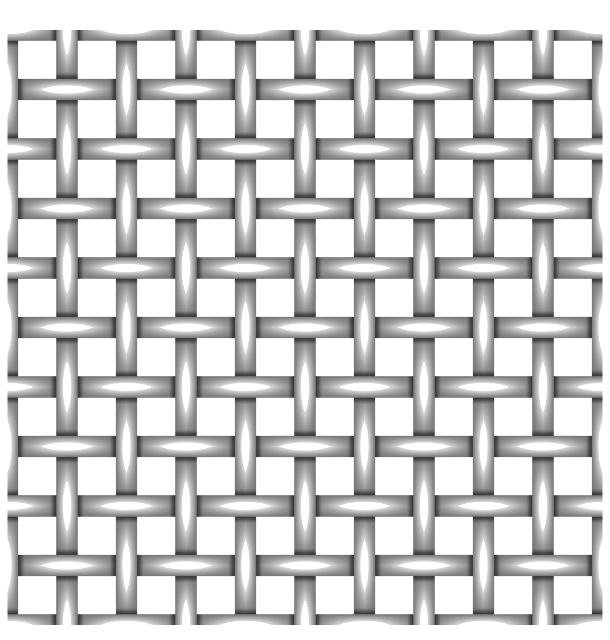
This pattern is drawn by a Shadertoy shader. Its source:

```glsl
const float HALF_WIDTH = 0.18; // wire radius in cells

// Grey of a wire: "along" runs from the top of its arch, "across" from its axis (0) to its rim (1)
float wireShade(float along, float across) {
    float arch = 0.83 + 0.77 * cos(3.14159 * along);
    float light = arch * (1.0 - across);
    float grey = 0.46 + 0.40 * clamp(light, 0.0, 1.0);

    // Contact shadow where the wire dips below its neighbour
    grey *= mix(1.0, 0.45, smoothstep(0.70, 0.82, along));

    // Crisp white highlight on the crest
    float soft = 0.5 * fwidth(light) + 1e-4;
    return mix(grey, 1.0, smoothstep(1.0 - soft, 1.0 + soft, light));
}

// Distance to the nearest arch top; tops are two cells apart
float archDistance(float x, float offset) {
    return abs(mod(x - offset + 1.0, 2.0) - 1.0);
}

void mainImage(out vec4 fragColor, in vec2 fragCoord) {
    // Ten cells each way, set slightly below the middle
    float cell = 0.09297 * iResolution.y;
    vec2 p = (fragCoord - iResolution.xy * vec2(0.5, 0.4883)) / cell + 5.0;
    float aa = 0.5 / cell;

    vec2 id = round(p);
    vec2 d = abs(p - id);

    // Plain weave: arch tops alternate between neighbouring wires
    float alongH = archDistance(p.x, id.y);
    float alongV = archDistance(p.y, id.x + 1.0);
    float shadeH = wireShade(alongH, d.y / HALF_WIDTH);
    float shadeV = wireShade(alongV, d.x / HALF_WIDTH);

    // Coverage of the vertical (x) and horizontal (y) wires
    vec2 cover = 1.0 - smoothstep(HALF_WIDTH - aa, HALF_WIDTH + aa, d);

    // The wire nearer its arch top is drawn last
    float grey = alongH < alongV
        ? mix(mix(1.0, shadeV, cover.x), shadeH, cover.y)
        : mix(mix(1.0, shadeH, cover.y), shadeV, cover.x);

    // Trim to the square panel on white
    vec2 border = abs(p - 5.0);
    float inside = 1.0 - smoothstep(5.0 - aa, 5.0 + aa, max(border.x, border.y));
    grey = mix(1.0, grey, inside);

    // Faint cool cast in the mid tones
    vec3 color = vec3(grey) - vec3(0.02, 0.0, 0.0) * grey * (1.0 - grey);
    fragColor = vec4(color, 1.0);
}
```
